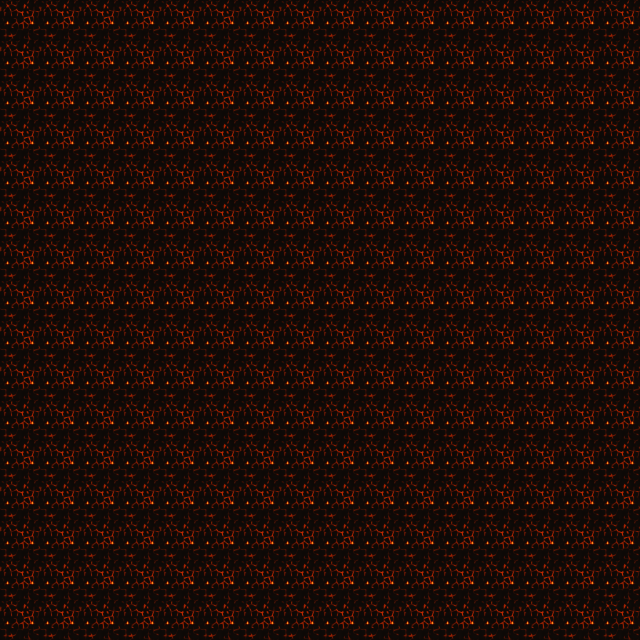
A Shadertoy shader for this pattern:

```glsl
#define REPEATS 16.0
#define CELLS 7.0
#define FLECKS 16.0
#define CRACK_WIDTH 0.33
#define CRACK_HEAT 1.3
#define SPARK_SIZE 0.020
#define HEARTH vec2(0.64, 0.62)
#define ROCK vec3(0.055, 0.038, 0.028)
#define RUST vec3(0.29, 0.07, 0.02)
#define EMBER vec3(0.78, 0.16, 0.0)
#define FLAME vec3(1.0, 0.78, 0.15)

float hash(vec2 p) {
    return fract(sin(dot(p, vec2(127.1, 311.7))) * 43758.5453);
}

// Shortest offset between two points of a wrapping tile
vec2 wrapOffset(vec2 p, vec2 centre) {
    return fract(p - centre + 0.5) - 0.5;
}

// Value noise that wraps after a whole number of cells
float wrapNoise(vec2 p, float period) {
    vec2 cell = floor(p);
    vec2 f = fract(p);
    f = f * f * (3.0 - 2.0 * f);
    float a = hash(mod(cell, period));
    float b = hash(mod(cell + vec2(1.0, 0.0), period));
    float c = hash(mod(cell + vec2(0.0, 1.0), period));
    float d = hash(mod(cell + 1.0, period));
    return mix(mix(a, b, f.x), mix(c, d, f.x), f.y);
}

// Gap between the two nearest cell seeds; zero along a crack
float crackGap(vec2 p) {
    vec2 cell = floor(p);
    float nearest = 9.0;
    float second = 9.0;
    for (int y = -1; y <= 1; y++) {
        for (int x = -1; x <= 1; x++) {
            vec2 id = cell + vec2(x, y);
            vec2 key = mod(id, CELLS);
            vec2 seed = id + 0.1 + 0.8 * vec2(hash(key + 3.7), hash(key + 19.3));
            float d = distance(p, seed);
            second = min(second, max(nearest, d));
            nearest = min(nearest, d);
        }
    }
    return second - nearest;
}

// Two hot embers, each with a short streak at its foot
float sparks(vec2 p) {
    float heat = 0.0;
    for (int i = 0; i < 2; i++) {
        vec2 d = wrapOffset(p, vec2(0.19 + 0.62 * float(i), 0.43)) / SPARK_SIZE;
        float tip = exp(-d.x * d.x - 0.4 * d.y * d.y);
        float streak = exp(-d.x * d.x / 9.0 - (d.y + 1.0) * (d.y + 1.0) * 1.5);
        heat += 1.5 * tip + 0.45 * streak;
    }
    return heat;
}

// Warm areas: a hearth and a thin vertical vein beside it
float warmth(vec2 p) {
    vec2 d = wrapOffset(p, HEARTH);
    vec2 v = wrapOffset(p, vec2(0.25, 0.04));
    float hearth = exp(-dot(d, d) * 16.0);
    float vein = exp(-v.x * v.x * 90.0 - v.y * v.y * 14.0);
    return 0.36 + 0.42 * hearth + 0.3 * vein;
}

vec3 lava(vec2 p) {
    // Cracks broken into short flecks
    float crack = 1.0 - smoothstep(0.0, CRACK_WIDTH, crackGap(p * CELLS));
    float flecks = smoothstep(0.25, 0.9, wrapNoise(p * FLECKS, FLECKS));
    float heat = CRACK_HEAT * crack * flecks * warmth(p) + sparks(p);

    // Heat ramp over faintly grained rock
    float grain = wrapNoise(p * 12.0, 12.0);
    vec3 colour = ROCK * (0.85 + 0.3 * grain);
    colour = mix(colour, RUST, smoothstep(0.0, 0.36, heat));
    colour = mix(colour, EMBER, smoothstep(0.28, 0.72, heat));
    return mix(colour, FLAME, smoothstep(0.9, 1.5, heat));
}

void mainImage(out vec4 fragColor, in vec2 fragCoord) {
    // Four samples per pixel smooth the fine lines
    vec3 colour = vec3(0.0);
    for (int i = 0; i < 4; i++) {
        vec2 shift = vec2(i % 2, i / 2) * 0.5 - 0.25;
        vec2 uv = (fragCoord + shift) / iResolution.xy;
        colour += lava(fract(uv * REPEATS));
    }
    fragColor = vec4(colour / 4.0, 1.0);
}
```
